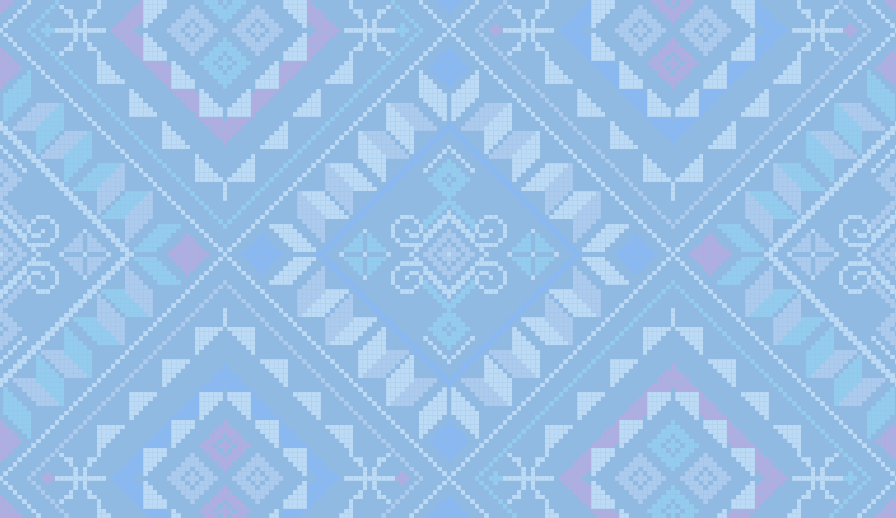
A Shadertoy shader for this pattern:

```glsl
#define STITCHES 192.0
#define REPEAT 96.0
#define CENTER vec2(96.25, 56.5)
#define GROUND vec3(0.57, 0.73, 0.89)
#define WHITE vec3(0.74, 0.86, 0.96)
#define PALE vec3(0.68, 0.795, 0.93)
#define TEAL vec3(0.58, 0.80, 0.935)
#define BLUE vec3(0.54, 0.72, 0.945)
#define LILAC vec3(0.69, 0.68, 0.88)
#define GAP_FILL 0.68

float norm1(vec2 p) { return abs(p.x) + abs(p.y); }

void paint(inout vec3 col, vec3 ink, bool on) { if (on) col = ink; }

// Right triangle of stitches with its square corner pointing outward
bool stairTriangle(vec2 q, vec2 corner, float size) {
    return q.x <= corner.x && q.y <= corner.y && q.x + q.y >= corner.x + corner.y - size;
}

// Paired leaves around the ring, split by a diagonal seam: -1, 0 or 1
float leafSide(vec2 q) {
    float side = 0.0;
    for (float k = 0.0; k < 6.0; k++) {
        float shift = floor(6.6 * k + 0.5);
        vec2 r = q - vec2(1.0 + shift, 34.0 - shift);
        float e = r.x - r.y;
        if (k < 5.0 && e >= 0.0 && e <= 5.0 && r.x >= 0.0 && r.x < 6.0) side = 1.0;
        if (k > 0.0 && e < 0.0 && e >= -5.0 && r.y >= 0.0 && r.y < 6.0) side = -1.0;
    }
    return side;
}

// Spiral scroll with a hook inside and a tail toward the central lozenge
bool scroll(vec2 c) {
    float ring = length(c);
    bool arc = ring > 2.7 && ring < 3.3 && !(c.x < 0.0 && c.y < 0.0);
    bool hook = (c.y == -1.0 && c.x >= -2.0 && c.x < 0.0) || ring == 0.0;
    bool tail = c.y == -3.0 && c.x <= 0.0 && c.x >= -3.0;
    return arc || hook || tail;
}

// Diamond with leaf ring and scrolls; q is mirrored into one quadrant
vec3 leafDiamond(vec2 q, bool alternate) {
    vec3 col = GROUND;
    float n = q.x + q.y;
    vec3 accent = alternate ? PALE : TEAL;

    // Leaf ring, inner line and corner lozenges
    float side = leafSide(q);
    bool shaded = side * (q.x - q.y) > 0.0;
    vec3 leaf = alternate ? TEAL : WHITE;
    paint(col, shaded ? PALE : leaf, side != 0.0);
    paint(col, alternate ? WHITE : BLUE, n >= 27.0 && n <= 28.0);
    float tip = min(norm1(q - vec2(40, 0)), norm1(q - vec2(0, 40)));
    paint(col, alternate ? LILAC : BLUE, tip <= 4.0);

    // Small ornaments on the two axes
    paint(col, WHITE, n == 23.0 && q.x < 6.0);
    float bud = norm1(q - vec2(0, 16));
    paint(col, accent, bud <= 4.0 && bud != 1.0);
    paint(col, accent, n >= 11.0 && n <= 12.0 && q.x <= 5.0);
    vec2 s = q - vec2(18, 0);
    bool onCross = s.x * s.y == 0.0;
    paint(col, accent, norm1(s) <= 5.0 && !onCross);
    paint(col, WHITE, onCross && (norm1(s) == 0.0 || norm1(s) == 5.0));

    // Central lozenge and scrolls
    paint(col, GROUND, n <= 8.0);
    paint(col, WHITE, n == 8.0 || (n == 9.0 && q.x < 6.0));
    paint(col, PALE, n == 4.0 || n == 5.0 || n <= 2.0);
    paint(col, WHITE, n == 0.0);
    paint(col, WHITE, scroll(q - vec2(9, 5)));
    return col;
}

// Diamond with stepped triangles and four lozenges
vec3 stepDiamond(vec2 q, bool alternate) {
    vec3 col = GROUND;
    float n = q.x + q.y;
    vec3 accent = alternate ? TEAL : LILAC;

    // Coloured band and both triangle rows
    paint(col, alternate ? LILAC : BLUE, n >= 20.0 && n <= 24.0);
    for (float k = 0.0; k < 4.0; k++) {
        paint(col, WHITE, k < 3.0 && q.x >= 6.0 * k + 1.0
            && stairTriangle(q, vec2(6.0 * k + 5.0, 18.0 - 6.0 * k), 5.0));
        paint(col, WHITE, stairTriangle(q, vec2(7.0 * k + 6.0, 32.0 - 7.0 * k), 5.0)
            && q.x > 7.0 * k);
    }
    paint(col, WHITE, q.x == 0.0 && q.y >= 33.0 && q.y <= 36.0);

    // Four lozenges with pierced centres
    float across = norm1(q - vec2(7, 0));
    float up = norm1(q - vec2(0, 7));
    paint(col, PALE, across <= 5.0 && across != 2.0);
    paint(col, accent, up <= 5.0 && up != 2.0);

    // Side stars and dotted outline
    float reach = abs(q.x - 31.0);
    float bow = 0.6 + q.y * q.y / 8.0;
    bool arm = q.y > 0.0 && q.y <= 5.0 && abs(reach - bow) <= 0.65;
    paint(col, WHITE, arm || (q.y == 0.0 && reach <= 5.0));
    paint(col, accent, norm1(q - vec2(38, 0)) <= 1.0);
    paint(col, alternate ? TEAL : PALE, n == 42.0);
    return col;
}

void mainImage(out vec4 fragColor, in vec2 fragCoord) {
    float scale = STITCHES / iResolution.x;
    vec2 u = fragCoord * scale - CENTER;
    vec2 cell = floor(u + 0.5);

    // Two interleaved diamond lattices, coloured in alternation
    vec2 idLeaf = floor(cell / REPEAT + 0.5);
    vec2 idStep = floor(cell / REPEAT);
    vec2 q = abs(cell - REPEAT * idLeaf);
    vec3 col;
    if (norm1(q) <= 0.5 * REPEAT) {
        col = leafDiamond(q, mod(idLeaf.x, 2.0) == 1.0);
        paint(col, WHITE, norm1(q) == 0.5 * REPEAT);
    } else {
        q = abs(cell - REPEAT * (idStep + 0.5));
        col = stepDiamond(q, mod(idStep.x + idStep.y, 2.0) == 1.0);
    }

    // Soft gaps between stitches
    vec2 f = abs(u - cell);
    float stitch = 1.0 - smoothstep(0.42 - 0.5 * scale, 0.42 + 0.5 * scale, max(f.x, f.y));
    fragColor = vec4(mix(GROUND, col, mix(GAP_FILL, 1.0, stitch)), 1.0);
}
```
